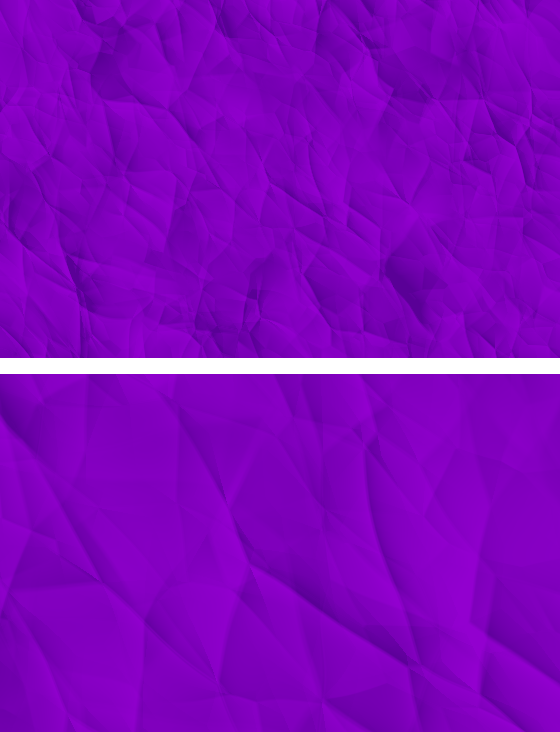
Top: the whole. Bottom: its middle third, enlarged.
Write a Shadertoy shader that draws this texture.

```glsl
const vec3 SHADOW = vec3(0.41, 0.0, 0.65);
const vec3 LIGHT = vec3(0.55, 0.0, 0.79);
const float MEAN_TONE = 0.605;
const float CONTRAST = 1.08;
const float SHADOW_BOOST = 0.45;
const float HIGHLIGHT_LIMIT = 0.4;
const float WARP = 0.036;          // bending of the folds
const float SIZE_SPREAD = 0.35;    // variation of facet sizes
const float FLAT_RANGE = 0.75;     // tone difference between facets
const float TILT = 0.9;            // shading slope inside a facet
const float SOFT_EDGE = 22.0;
const float HARD_EDGE = 150.0;
const float CREASE_FALLOFF = 8.0;
const float CREASE_WIDTH = 0.02;
const vec2 LIGHT_DIR = vec2(0.88, 0.47);

vec3 hash3(vec2 p) {
    vec3 q = fract(vec3(p.xyx) * vec3(0.1031, 0.1030, 0.0973));
    q += dot(q, q.yxz + 33.33);
    return fract((q.xxy + q.yzz) * q.zyx);
}

float valueNoise(vec2 p) {
    vec2 i = floor(p), f = fract(p);
    f = f * f * (3.0 - 2.0 * f);
    float low = mix(hash3(i).x, hash3(i + vec2(1, 0)).x, f.x);
    float high = mix(hash3(i + vec2(0, 1)).x, hash3(i + vec2(1, 1)).x, f.x);
    return mix(low, high, f.y);
}

vec2 bend(vec2 p) {
    vec2 broad = vec2(valueNoise(p * 4.0), valueNoise(p * 4.0 + 37.0));
    vec2 fine = vec2(valueNoise(p * 13.0 + 71.0), valueNoise(p * 13.0 + 93.0));
    return p + WARP * (2.0 * broad - 1.0) + 0.2 * WARP * (2.0 * fine - 1.0);
}

// One sheet of tilted facets: x is the facet tone, y the crease shading.
vec2 facets(vec2 p, float scale, float angle, float stretch, float seed) {
    vec2 along = vec2(cos(angle), sin(angle));
    vec2 across = vec2(-along.y, along.x);
    vec2 q = scale * vec2(dot(p, along) / stretch, dot(p, across)) + seed;
    vec2 cell = floor(q);
    float sharpness = mix(SOFT_EDGE, HARD_EDGE, valueNoise(p * 7.0 + seed));

    float toneSum = 0.0, weightSum = 0.0;
    float nearest = 9.0, second = 9.0;
    vec2 nearestSite = vec2(0), secondSite = vec2(1);
    for (int y = -2; y <= 2; y++)
    for (int x = -2; x <= 2; x++) {
        vec2 id = cell + vec2(x, y);
        vec3 site = hash3(id);
        vec3 tilt = hash3(id + 57.0);
        vec2 r = q - id - site.xy;
        float d = dot(r, r) + SIZE_SPREAD * site.z;
        float turn = 6.2832 * tilt.y;
        float tone = FLAT_RANGE * (tilt.x - 0.5)
                   + TILT * dot(r, vec2(cos(turn), sin(turn)));
        if (d < nearest) {
            // Rescale the sums to the new nearest site
            float fade = exp(-sharpness * (nearest - d));
            toneSum *= fade;
            weightSum *= fade;
            second = nearest;
            secondSite = nearestSite;
            nearest = d;
            nearestSite = id + site.xy;
        } else if (d < second) {
            second = d;
            secondSite = id + site.xy;
        }
        float weight = exp(-sharpness * (d - nearest));
        toneSum += weight * tone;
        weightSum += weight;
    }

    // Opposite sides of a fold catch opposite amounts of light.
    vec2 gap = secondSite - nearestSite;
    float edge = (second - nearest) / (2.0 * max(length(gap), 0.05));
    vec2 normal = normalize(along * gap.x / stretch + across * gap.y);
    float crease = dot(normal, LIGHT_DIR) * exp(-CREASE_FALLOFF * edge);
    crease *= smoothstep(0.0, CREASE_WIDTH, edge);
    crease *= 2.2 * valueNoise(p * 8.0 + seed + 19.0) - 0.6;
    return vec2(toneSum / weightSum, crease);
}

void mainImage(out vec4 fragColor, in vec2 fragCoord) {
    vec2 p = fragCoord / iResolution.y;
    vec2 folded = bend(p);

    // Broad folds, slanted slivers and small wrinkles
    vec2 broad = facets(folded, 5.8, -0.85, 1.4, 11.0);
    vec2 slanted = facets(folded, 10.0, -1.0, 1.8, 43.0);
    vec2 upright = facets(folded + 0.02, 9.0, -1.75, 1.8, 85.0);
    vec2 wrinkles = facets(folded, 17.0, -0.4, 1.6, 131.0);

    float tone = 0.09 * broad.x + 0.36 * slanted.x
               + 0.33 * upright.x + 0.20 * wrinkles.x;
    tone += 0.50 * broad.y + 0.48 * slanted.y
          + 0.38 * upright.y + 0.20 * wrinkles.y;

    // Highlights saturate while shadows deepen
    tone *= CONTRAST;
    tone = tone > 0.0 ? tone / (1.0 + HIGHLIGHT_LIMIT * tone)
                      : tone * (1.0 - SHADOW_BOOST * tone);
    float shade = clamp(MEAN_TONE + tone, -0.4, 1.15);
    fragColor = vec4(mix(SHADOW, LIGHT, shade), 1.0);
}
```
